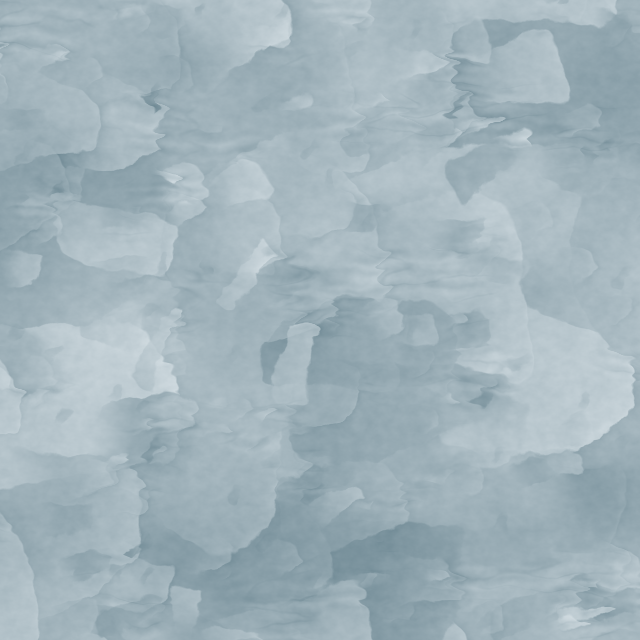
A WebGL 2 fragment shader for this texture:

```glsl
#version 300 es
precision highp float;

uniform vec2 u_resolution;
out vec4 fragColor;

vec2 hash2(vec2 p) {
  vec3 q = fract(p.xyx * vec3(0.1031, 0.1030, 0.0973));
  q += dot(q, q.yzx + 33.33);
  return fract((q.xx + q.yz) * q.zy);
}

vec2 rotate(vec2 p, float angle) {
  float c = cos(angle), s = sin(angle);
  return vec2(c * p.x + s * p.y, c * p.y - s * p.x);
}

float cornerSlope(vec2 corner, vec2 offset) {
  float angle = 6.2832 * hash2(corner + 71.0).x;
  return dot(vec2(cos(angle), sin(angle)), offset);
}

float gradientNoise(vec2 p) {
  vec2 i = floor(p), f = p - i;
  vec2 w = f * f * f * (f * (f * 6.0 - 15.0) + 10.0);
  vec2 e = vec2(1.0, 0.0);
  float low = mix(cornerSlope(i, f), cornerSlope(i + e, f - e), w.x);
  float high = mix(cornerSlope(i + e.yx, f - e.yx), cornerSlope(i + 1.0, f - 1.0), w.x);
  return mix(low, high, w.y);
}

float fbm(vec2 p) {
  float sum = 0.0, gain = 0.6;
  for (int i = 0; i < 4; i++) {
    sum += gain * gradientNoise(p);
    p = rotate(p, 0.6) * 2.03 + 11.7;
    gain *= 0.5;
  }
  return sum;
}

float roundedBox(vec2 p, vec2 size, float radius) {
  vec2 q = abs(p) - size + radius;
  return length(max(q, 0.0)) + min(max(q.x, q.y), 0.0) - radius;
}

// Lays one jittered grid of knife dabs over the tone below
float paintDabs(float tone, vec2 uv, float count, float seed, vec2 halfSize,
                float tilt, float density, float lift, float contrast, float opacity) {
  vec2 grid = uv * count;
  vec2 cell = floor(grid);
  for (int y = -1; y <= 1; y++) {
    for (int x = 1; x >= -1; x--) {
      vec2 id = cell + vec2(x, y);
      vec2 place = hash2(id + seed);
      vec2 look = hash2(id + seed + 17.3);
      vec2 trait = hash2(id + seed + 41.7);
      if (trait.x > density) continue;

      vec2 p = rotate(grid - id - 0.2 - 0.6 * place, tilt + 0.7 * (place.x - 0.5));
      vec2 size = halfSize * mix(vec2(0.5), vec2(1.0), vec2(look.y, trait.y));
      p.y *= 1.0 + 0.9 * (place.y - 0.4) * clamp(p.x / size.x, -1.0, 1.0);
      vec2 q = p / size;
      float roundness = p.y * (place.x - 0.3) > 0.0 ? 1.0 : 0.25;
      float d = roundedBox(p, size, roundness * min(size.x, size.y)) / count;

      // Crisp leading edge, dragged-out trailing edge
      float lead = smoothstep(0.1, 0.9, q.x - 0.3 * q.y);
      float trail = mix(smoothstep(-1.0, 0.2, q.x), 1.0, step(0.7, look.y));
      float shadow = 0.08 * lead * place.y * exp(-max(d, 0.0) / 0.01);
      float rim = 0.035 * lead * exp(min(d, 0.0) / 0.012);
      float shade = lift + contrast * (look.x - 0.5) + 0.035 * q.x - 0.015 * q.y + rim;
      float cover = smoothstep(0.002, -0.002, d) * trail * opacity;
      tone = mix(tone - shadow * opacity, shade, cover);
    }
  }
  return tone;
}

void main() {
  vec2 uv = gl_FragCoord.xy / u_resolution.y;

  // Wobble and bristle drag that roughen every outline
  vec2 wobble = vec2(fbm(uv * 8.0), fbm(uv * 8.0 + 37.0));
  vec2 drag = (uv + 0.03 * wobble) * vec2(11.0, 75.0);
  float bristle = gradientNoise(drag);
  float patches = smoothstep(-0.02, 0.28, fbm(uv * vec2(5.0, 8.0) + 53.0));
  float chips = fbm(uv * 42.0 + 7.0);
  vec2 rough = uv + 0.025 * wobble + 0.007 * vec2(chips, -chips)
             + vec2(0.035 * bristle * patches, 0.006 * bristle);

  // Broad to fine paint layers
  float broad = fbm(uv * vec2(2.5, 3.5) + 5.0);
  float tone = 0.15 * broad;
  tone = paintDabs(tone, rough, 4.0, 3.0, vec2(0.75, 0.62), 0.1, 0.9, 0.0, 0.22, 0.9);
  tone = paintDabs(tone, rough, 7.0, 29.0, vec2(0.75, 0.55), 0.05, 0.5, -0.005, 0.2, 0.75);
  tone = paintDabs(tone, rough, 13.0, 61.0, vec2(0.75, 0.4), 0.2, 0.3, -0.015, 0.2, 0.6);

  // Upright slivers, then flecks and gaps gathered in the dragged patches
  tone = paintDabs(tone, rough, 6.0, 97.0, vec2(0.42, 0.15), 1.15, 0.13, 0.06, 0.06, 0.75);
  tone = paintDabs(tone, rough, 17.0, 131.0, vec2(0.8, 0.17), 0.15, 0.4, 0.05, 0.2, 0.75 * patches);
  tone = paintDabs(tone, rough, 15.0, 173.0, vec2(0.36, 0.15), 1.0, 0.2, -0.14, 0.1, 0.25 + 0.55 * patches);

  // Bristle streaks, hairline grooves and fine mottling
  float groove = 1.0 - smoothstep(0.0, 0.07, abs(gradientNoise(drag * vec2(0.6, 0.4) + 19.0)));
  tone += patches * (0.08 * bristle - 0.03 * groove);
  tone += 0.03 * chips + 0.035 * fbm(uv * vec2(60.0, 85.0));
  tone += 0.13 * broad + 0.04 * (uv.y - 0.5);

  vec3 color = vec3(0.645, 0.714, 0.745) + clamp(tone, -0.26, 0.19) * vec3(1.0, 0.84, 0.78);
  fragColor = vec4(color, 1.0);
}
```
